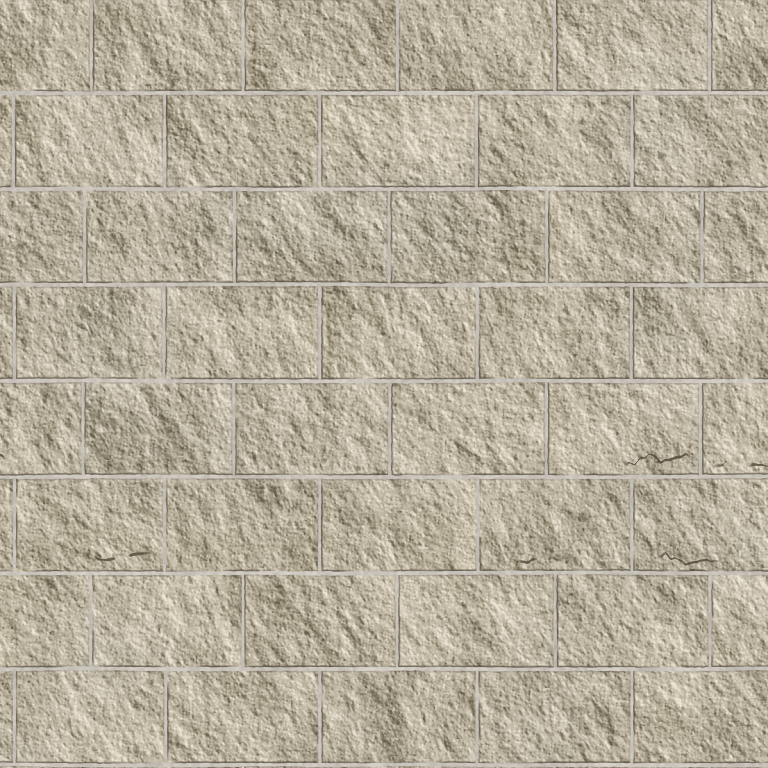
A three.js fragment shader for this texture:

```glsl
#define COLUMNS 5.0
#define ROWS 8.0
#define JOINT_HALF 0.0025
#define SOFT 0.0009
#define RELIEF 1.95
#define LIGHT_STEP vec2(0.0019, 0.0015)
#define CRACKED 0.14
#define STONE_DARK vec3(0.41, 0.38, 0.30)
#define STONE_MID vec3(0.71, 0.68, 0.60)
#define STONE_LIGHT vec3(0.92, 0.89, 0.83)
#define MORTAR vec3(0.79, 0.77, 0.74)
#define CREVICE vec3(0.30, 0.27, 0.21)

varying vec2 vUv;

float hash(vec2 p) {
  vec3 q = fract(vec3(p.xyx) * 0.1031);
  q += dot(q, q.yzx + 33.33);
  return fract((q.x + q.y) * q.z);
}

float noise(vec2 p) {
  vec2 i = floor(p);
  vec2 f = fract(p);
  f = f * f * (3.0 - 2.0 * f);
  return mix(mix(hash(i), hash(i + vec2(1.0, 0.0)), f.x),
             mix(hash(i + vec2(0.0, 1.0)), hash(i + vec2(1.0, 1.0)), f.x), f.y);
}

// Split-face height: ridges run along a steep lean, finer ones rounder
float stoneHeight(vec2 p, float lean) {
  vec2 along = vec2(cos(lean), sin(lean));
  vec2 q = vec2(dot(p, vec2(along.y, -along.x)), dot(p, along));
  float stretch = 0.55;
  float height = 0.0;
  float amplitude = 0.5;
  float frequency = 54.0;
  for (int i = 0; i < 4; i++) {
    height += amplitude * noise(q * vec2(1.0, stretch) * frequency + 17.0 * float(i + 1));
    stretch = mix(stretch, 1.0, 0.25);
    amplitude *= 0.70;
    frequency *= 1.95;
  }
  return height;
}

vec3 stoneRamp(float tone) {
  tone = clamp(tone, 0.0, 1.0);
  return tone < 0.5 ? mix(STONE_DARK, STONE_MID, tone * 2.0)
                    : mix(STONE_MID, STONE_LIGHT, tone * 2.0 - 1.0);
}

void main() {
  vec2 uv = vUv;

  // Courses, staggered by about half a block
  float y = uv.y * ROWS - 0.033 + 0.012 * (noise(uv * vec2(9.0, 8.0)) - 0.5);
  float row = mod(floor(y), ROWS);
  float odd = mod(row, 2.0);
  float stagger = mix(0.093, 0.571 + 0.036 * cos(row * 0.7854), odd);

  // Nearest upright joint; block widths swell gently across each course
  float x = uv.x * COLUMNS - stagger;
  float joint = floor(x + 0.5);
  float jitter = 0.015 * (hash(vec2(mod(joint, COLUMNS), row + 7.0)) - 0.5);
  jitter -= 0.02 * sin(joint * 6.2832 / COLUMNS);
  float fromJoint = x - joint - jitter;
  float column = mod(joint - step(fromJoint, 0.0), COLUMNS);
  vec2 block = vec2(column, row);
  vec2 inBlock = vec2(fract(fromJoint), fract(y));
  float seed = hash(block + 3.7);

  // Distance to the mortar, with chipped edges
  float wobble = 0.0007 * (noise(uv * 60.0) - 0.5) + 0.0010 * (noise(uv * 200.0) - 0.5);
  float side = abs(fromJoint) / COLUMNS - JOINT_HALF * 0.8 + wobble;
  float bed = min(inBlock.y, 1.0 - inBlock.y) / ROWS - JOINT_HALF + wobble;
  float edge = min(side, bed);

  // Rough stone lit from the upper right
  vec2 grain = uv + floor(seed * 8.0) * 0.37;
  float lean = mix(1.80, 2.30, hash(block + 31.0));
  float slope = stoneHeight(grain, lean) - stoneHeight(grain + LIGHT_STEP, lean);
  float blotch = noise(grain * vec2(17.0, 12.0)) - 0.5;
  float patches = noise(vec2(grain.x + 0.5 * grain.y, grain.y * 0.6) * 46.0) - 0.5;
  float tone = 0.55 + RELIEF * slope + 0.23 * blotch + 0.20 * patches;
  tone += 0.08 * (seed - 0.5) + 0.16 * (hash(floor(uv * 430.0)) - 0.5);

  // Small pits
  float pit = smoothstep(0.74, 0.94, noise(grain * 185.0 + 60.0));
  vec3 stone = stoneRamp(tone - 0.20 * pit);
  stone += vec3(0.008, 0.0, -0.012) * (noise(uv * 7.0) - 0.5);

  // Pale worn rims and small bright flecks
  float rim = smoothstep(0.009, 0.0, edge) * smoothstep(0.45, 0.8, noise(uv * 34.0 + 9.0));
  float fleck = smoothstep(0.84, 0.96, noise(uv * 185.0 + 40.0));
  stone = mix(stone, STONE_LIGHT, 0.30 * rim + 0.50 * fleck);

  // Broken ledges near the foot of a few blocks
  float path = 0.07 + 0.13 * noise(vec2(uv.x * 45.0, seed * 90.0))
             + 0.05 * noise(vec2(uv.x * 150.0, seed * 40.0));
  float start = 0.5 * hash(block + 21.0);
  float span = smoothstep(start, start + 0.06, inBlock.x)
             * smoothstep(start + 0.5, start + 0.4, inBlock.x);
  float thick = 0.008 + 0.026 * noise(vec2(uv.x * 90.0, seed * 60.0));
  float crack = smoothstep(thick, thick * 0.3, abs(inBlock.y - path)) * span;
  crack *= step(1.0 - CRACKED, hash(block + 13.0)) * smoothstep(0.25, 0.55, noise(uv * 75.0));
  stone = mix(stone, CREVICE, 0.8 * crack);

  // Broken shadow along the left and lower edges of blocks
  float leftShade = smoothstep(0.0034, 0.0, side) * mix(0.25, 0.80, step(0.0, fromJoint));
  float footShade = smoothstep(0.0034, 0.0, bed) * mix(0.30, 0.80, step(inBlock.y, 0.5));
  float shade = max(leftShade, footShade) * smoothstep(0.05, 0.55, noise(uv * 32.0 + 5.0));
  stone = mix(stone, CREVICE, shade);

  // Sandy mortar, greyer in the upright joints
  vec3 mortar = MORTAR + 0.08 * (noise(uv * 210.0) - 0.5) + 0.06 * (noise(uv * 25.0) - 0.5);
  mortar -= 0.02 * step(side, bed);

  gl_FragColor = vec4(mix(mortar, stone, smoothstep(-SOFT, SOFT, edge)), 1.0);
}
```
